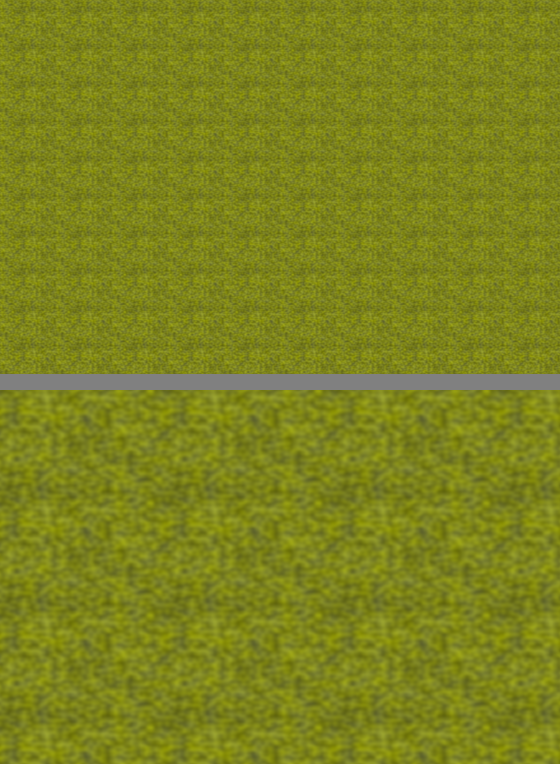
Top: the whole. Bottom: its middle third, enlarged.
This texture is drawn by a Shadertoy shader. Its source:

```glsl
// Short mown grass: one turf tile laid 10 by 10 times, every tile alike.
// Wrapping gradient noise at three scales makes patches, tufts and blades;
// a dark and a yellow horizontal streak give the rows their faint rhythm.

#define REPEATS vec2(10.0, 10.0)
#define PATCH_CELLS vec2(4.0, 4.0)
#define TUFT_CELLS vec2(11.0, 11.0)
#define BLADE_CELLS vec2(22.0, 19.0)
#define PATCH_GAIN 0.40
#define TUFT_GAIN 0.57
#define BLADE_GAIN 0.94
#define DARK_ROW 0.76
#define YELLOW_ROW 0.48
#define ROW_SHARPNESS 18.0

const float TAU = 6.28318;
const vec3 SHADE_GREEN = vec3(0.415, 0.437, 0.100);
const vec3 LIT_GREEN = vec3(0.565, 0.597, 0.122);
const vec3 YELLOW_SHIFT = vec3(0.020, 0.018, -0.110);

// Unit gradient for a lattice corner, from an integer hash
vec2 cornerGradient(vec2 corner, vec2 period, float seed) {
    uvec2 q = uvec2(mod(corner, period));
    uint h = q.x * 7919u + q.y * 104729u + uint(seed) * 13007u + 977u;
    h = (h ^ (h >> 15)) * 739397u;
    h = (h ^ (h >> 13)) * 668265263u;
    h ^= h >> 16;
    float angle = TAU * float(h & 65535u) / 65536.0;
    return vec2(cos(angle), sin(angle));
}

// Gradient noise that wraps after one tile
float tileNoise(vec2 tile, vec2 cells, float seed) {
    vec2 p = tile * cells;
    vec2 i = floor(p), f = p - i;
    vec2 w = f * f * f * (f * (f * 6.0 - 15.0) + 10.0);
    vec2 e = vec2(1.0, 0.0);
    float a = dot(cornerGradient(i, cells, seed), f);
    float b = dot(cornerGradient(i + e.xy, cells, seed), f - e.xy);
    float c = dot(cornerGradient(i + e.yx, cells, seed), f - e.yx);
    float d = dot(cornerGradient(i + e.xx, cells, seed), f - e.xx);
    return mix(mix(a, b, w.x), mix(c, d, w.x), w.y);
}

// Soft horizontal streak, periodic in y
float streak(float y, float centre) {
    return exp(ROW_SHARPNESS * (cos(TAU * (y - centre)) - 1.0));
}

vec3 turf(vec2 tile) {
    float patches = tileNoise(tile, PATCH_CELLS, 1.0);
    float tufts = tileNoise(tile, TUFT_CELLS, 2.0);
    float blades = tileNoise(tile, BLADE_CELLS, 3.0);
    float tint = tileNoise(tile, TUFT_CELLS, 4.0);

    // Streaks wander and break up along the row
    float y = tile.y + 0.06 * patches;
    float darkRow = streak(y, DARK_ROW) * (0.8 + tufts);
    float yellowRow = streak(y, YELLOW_ROW) * (0.8 + 1.5 * tint);

    float light = 0.50 + PATCH_GAIN * patches + TUFT_GAIN * tufts
                + BLADE_GAIN * blades - 0.24 * darkRow + 0.16 * yellowRow;
    vec3 colour = mix(SHADE_GREEN, LIT_GREEN, light);
    return colour + YELLOW_SHIFT * (1.2 * tint + 0.3 * yellowRow);
}

void mainImage(out vec4 fragColor, in vec2 fragCoord) {
    // Four samples per pixel keep the fine blades smooth
    vec3 sum = vec3(0.0);
    for (int k = 0; k < 4; k++) {
        vec2 offset = vec2(k & 1, k >> 1) * 0.5 - 0.25;
        vec2 uv = (fragCoord + offset) / iResolution.xy;
        sum += turf(fract(uv * REPEATS));
    }
    fragColor = vec4(clamp(sum / 4.0, 0.0, 1.0), 1.0);
}
```
